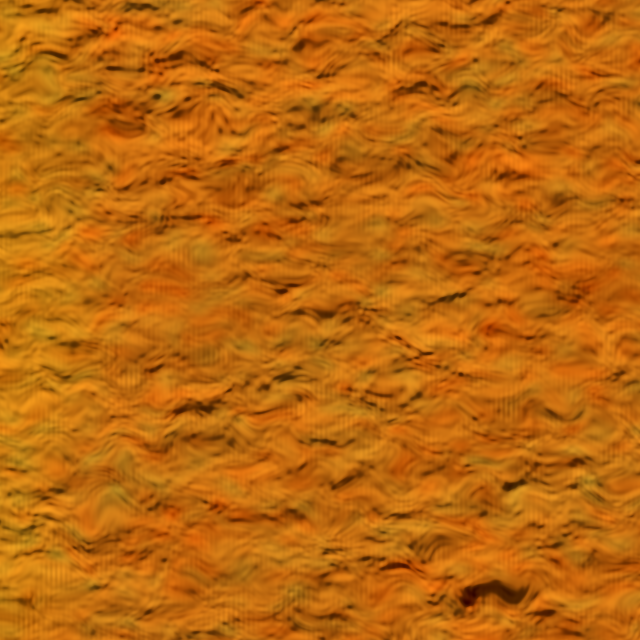
Reproduce this texture procedurally as a Shadertoy shader.

```glsl
const vec3 OCHRE = vec3(0.745, 0.410, 0.062);
const vec3 TONE_STEP = vec3(0.088, 0.066, 0.023);   // colour change per unit of light
const vec3 RUST_TINT = vec3(0.013, -0.017, -0.011);
const vec3 GOLD_TINT = vec3(0.030, 0.075, 0.010);
const vec2 GRAIN_FREQ = vec2(10.0, 20.0);           // coarsest ledges per canvas
const vec2 LACUNARITY = vec2(2.1, 1.85);            // fine grains become rounder
const int OCTAVES = 4;
const float GAIN = 0.58;
const vec2 LIGHT_OFFSET = vec2(-0.002, 0.0065);
const float RELIEF_CONTRAST = 1.7;
const vec2 WARP = vec2(0.006, 0.0045);
const float CREVICE_DEPTH = 0.36;
const float THREAD_COUNT = 128.0;
const float THREAD_STRENGTH = 0.10;

vec3 hash3(vec2 cell) {
    vec3 q = fract(cell.xyx * vec3(0.1031, 0.1030, 0.0973));
    q += dot(q, q.yxz + 33.33);
    return fract((q.xxy + q.yzz) * q.zyx);
}

// Cellular noise: soft signed bumps at jittered points, about unit deviation
float bumps(vec2 p) {
    vec2 cell = floor(p);
    float sum = 0.0;
    for (int y = -1; y <= 1; y++) {
        for (int x = -1; x <= 1; x++) {
            vec2 id = cell + vec2(x, y);
            vec3 rnd = hash3(id + 57.0);
            vec2 d = p - id - rnd.xy;
            float k = max(0.0, 1.0 - dot(d, d));
            sum += (rnd.z * 2.0 - 1.0) * k * k * k;
        }
    }
    return sum * 2.6;
}

// Height of the crumbly, horizontally layered surface
float relief(vec2 p) {
    vec2 q = p * GRAIN_FREQ;
    float amplitude = 1.0;
    float height = 0.0;
    for (int i = 0; i < OCTAVES; i++) {
        height += amplitude * bumps(q);
        q = q * LACUNARITY + vec2(17.3, 41.7);
        amplitude *= GAIN;
    }
    return height;
}

void mainImage(out vec4 fragColor, in vec2 fragCoord) {
    vec2 uv = fragCoord / iResolution.xy;

    // Small local bends break up and tilt the ledges
    vec2 p = uv + WARP * vec2(bumps(uv * vec2(18.0, 30.0) + 31.0),
                              bumps(uv * vec2(21.0, 17.0) + 5.0));

    // Light from above, with calmer and rougher patches
    float light = (relief(p) - relief(p + LIGHT_OFFSET)) * RELIEF_CONTRAST;
    light *= 1.0 + 0.2 * bumps(uv * vec2(6.0, 9.0) + 83.0);
    float crevice = smoothstep(1.0, 3.0, -light);
    float tone = light / (1.0 + 0.2 * max(light, 0.0));
    tone += 0.14 * bumps(p * vec2(7.0, 11.0) + 11.0);

    // Faint vertical threads
    float thread = sin(6.28318 * THREAD_COUNT * uv.x);
    tone += THREAD_STRENGTH * thread * bumps(uv * vec2(24.0, 30.0) + 7.0);

    // Rusty and greyish stains, golden left edge
    float stain = 0.6 * bumps(p * vec2(8.0, 12.0) + 61.0)
                + 0.9 * bumps(p * vec2(28.0, 46.0) + 23.0);
    float gold = 1.0 - smoothstep(0.0, 0.22, uv.x + 0.03 * bumps(uv * 6.0 + 3.0));

    vec3 color = OCHRE + TONE_STEP * tone + RUST_TINT * stain + GOLD_TINT * gold;
    color *= 1.0 - CREVICE_DEPTH * crevice;
    fragColor = vec4(clamp(color, 0.0, 1.0), 1.0);
}
```
